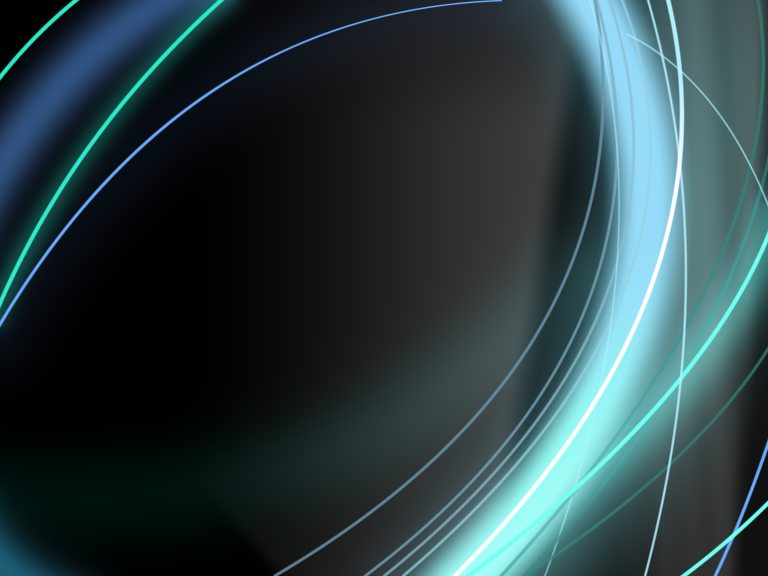
A Shadertoy shader for this background:

```glsl
const vec3 MINT = vec3(0.16, 0.92, 0.77);
const vec3 AZURE = vec3(0.42, 0.67, 1.0);
const vec3 STEEL = vec3(0.42, 0.58, 0.66);
const vec3 CYAN = vec3(0.45, 1.0, 0.95);
const vec3 ICE = vec3(0.70, 0.94, 1.0);
const vec3 DEEP_TEAL = vec3(0.20, 0.50, 0.47);

float slope(float cell) {
    return fract(sin(cell * 127.1) * 437.58) * 2.0 - 1.0;
}

// One-dimensional gradient noise
float gradientNoise(float x) {
    float cell = floor(x), f = fract(x);
    float blend = f * f * f * (f * (f * 6.0 - 15.0) + 10.0);
    return mix(slope(cell) * f, slope(cell + 1.0) * (f - 1.0), blend);
}

// Distance to a quadratic curve: coarse search, then Newton steps
float curveDistance(vec2 p, vec2 a, vec2 b, vec2 c) {
    vec2 start = a - p, linear = 2.0 * (b - a), bend = a - 2.0 * b + c;
    float t = 0.0, nearest = 1e5;
    for (int i = 0; i <= 8; i++) {
        float s = float(i) / 8.0;
        vec2 r = start + s * (linear + s * bend);
        float d = dot(r, r);
        if (d < nearest) { nearest = d; t = s; }
    }
    for (int i = 0; i < 4; i++) {
        vec2 r = start + t * (linear + t * bend);
        vec2 tangent = linear + 2.0 * t * bend;
        float speed = dot(tangent, tangent);
        float curvature = speed + 2.0 * dot(r, bend);
        t = clamp(t - dot(r, tangent) / max(curvature, 0.25 * speed + 1e-6), 0.0, 1.0);
    }
    return length(start + t * (linear + t * bend));
}

float stroke(float d, float halfWidth, float aa) {
    return 1.0 - smoothstep(max(halfWidth - aa, 0.0), halfWidth + aa, d);
}

float line(vec2 p, vec2 a, vec2 b, vec2 c, float halfWidth, float aa) {
    return stroke(curveDistance(p, a, b, c), halfWidth, aa);
}

float halo(float d, float width) {
    return exp(-d * d / (width * width));
}

float glow(vec2 p, vec2 a, vec2 b, vec2 c, float width) {
    return halo(curveDistance(p, a, b, c), width);
}

vec3 screenBlend(vec3 base, vec3 light) {
    return 1.0 - (1.0 - base) * (1.0 - clamp(light, 0.0, 1.0));
}

// Grey backdrop with a slanted beam edge and a dark lower wedge
vec3 backdrop(vec2 p) {
    float grey = 0.24 * smoothstep(0.3, 1.02, p.x + 0.25 * max(0.3 - p.y, 0.0));
    grey *= 1.0 - 0.5 * smoothstep(0.75, 1.05, p.y);
    float wedge = smoothstep(-0.015, 0.03, p.x - 0.48 + 0.88 * p.y);
    grey *= mix(1.0, wedge, 1.0 - smoothstep(0.15, 0.4, p.y));
    float beam = p.x - 0.846 - 0.155 * p.y;
    grey *= 1.0 - 0.75 * smoothstep(-0.02, 0.04, beam);
    float right = smoothstep(1.05, 1.2, p.x) * (1.0 - smoothstep(1.28, 1.32, p.x + 0.06 * (0.4 - p.y)));
    grey += right * (0.12 + 0.1 * gradientNoise(p.x * 18.0 + p.y));
    return vec3(max(grey, 0.0));
}

void mainImage(out vec4 fragColor, in vec2 fragCoord) {
    vec2 p = fragCoord / iResolution.xy * vec2(4.0 / 3.0, 1.0);
    float aa = 1.0 / iResolution.y;
    vec3 color = backdrop(p);

    // Soft veils
    float veil = glow(p, vec2(-0.1, 0.14), vec2(0.6, 0.07), vec2(1.0, 0.52), 0.085);
    color += veil * mix(vec3(0.0, 0.07, 0.055), vec3(0.05, 0.11, 0.11), smoothstep(0.2, 0.9, p.x));
    color += vec3(0.19, 0.32, 0.50) * glow(p, vec2(-0.06, 0.60), vec2(0.09, 0.91), vec2(0.36, 1.04), 0.052);
    color += vec3(0.12, 0.36, 0.46) * glow(p, vec2(-0.07, 0.10), vec2(-0.01, 0.0), vec2(0.12, -0.06), 0.055);
    color += vec3(0.13, 0.23, 0.23) * glow(p, vec2(1.2, 1.1), vec2(1.39, 0.5), vec2(0.9, 0.0), 0.12);

    // Broad luminous band
    float band = curveDistance(p, vec2(1.0, 1.045), vec2(1.34, 0.514), vec2(0.76, -0.06));
    vec3 bandColor = mix(vec3(0.60, 1.0, 0.97), vec3(0.60, 0.88, 1.0), smoothstep(0.2, 0.6, p.y));
    color = screenBlend(color, vec3(0.12, 0.30, 0.34) * halo(band, 0.10));
    color = mix(color, bandColor, 0.96 * (1.0 - smoothstep(0.015, 0.085, band)));

    // Upper left arcs
    float mint = curveDistance(p, vec2(-0.01, 0.45), vec2(0.122, 0.766), vec2(0.39, 1.005));
    color = screenBlend(color, MINT * 0.28 * halo(mint, 0.025));
    color = mix(color, MINT, stroke(mint, 0.0036, aa));
    color = mix(color, MINT, line(p, vec2(-0.01, 0.853), vec2(0.06, 0.944), vec2(0.145, 1.01), 0.0036, aa));
    float azure = curveDistance(p, vec2(-0.01, 0.42), vec2(0.316, 0.98), vec2(0.87, 0.999));
    color = screenBlend(color, vec3(0.03, 0.05, 0.08) * halo(azure, 0.075));
    color = mix(color, AZURE, stroke(azure, mix(0.0027, 0.0008, smoothstep(0.2, 0.8, p.x)), aa));

    // Fan of fine arcs along the inner edge
    color = mix(color, STEEL, 0.85 * line(p, vec2(1.033, 1.0), vec2(1.137, 0.389), vec2(0.477, 0.0), 0.0026, aa));
    for (int i = 0; i < 3; i++) {
        float k = float(i) / 2.0;
        vec2 top = vec2(mix(1.036, 1.08, k), 1.0);
        vec2 bend = mix(vec2(1.196, 0.424), vec2(1.275, 0.49), k);
        vec2 foot = vec2(mix(0.634, 0.70, k), 0.0);
        color = mix(color, mix(STEEL, ICE, 0.25 + 0.4 * k), 0.75 * line(p, top, bend, foot, 0.0024, aa));
    }
    color = mix(color, ICE, 0.55 * line(p, vec2(1.024, 1.0), vec2(1.156, 0.5625), vec2(0.946, 0.0), 0.0012, aa));

    // Dim outer arcs
    for (int i = 0; i < 2; i++) {
        float k = float(i);
        vec2 bend = vec2(1.39 - 0.01 * k, 0.566 - 0.07 * k);
        float arc = line(p, vec2(1.316 + 0.045 * k, 1.0), bend, vec2(0.87 + 0.04 * k, 0.0), 0.003, aa);
        color = mix(color, DEEP_TEAL, 0.7 * arc);
    }
    color = mix(color, DEEP_TEAL, 0.75 * line(p, vec2(1.34, 0.405), vec2(1.215, 0.198), vec2(0.91, 0.0), 0.0027, aa));
    color = mix(color, AZURE, line(p, vec2(1.337, 0.24), vec2(1.29, 0.10), vec2(1.237, -0.01), 0.0028, aa));
    color = mix(color, CYAN, line(p, vec2(1.34, 0.133), vec2(1.264, 0.057), vec2(1.18, -0.005), 0.0035, aa));

    // Bright foreground arcs
    float cyan = curveDistance(p, vec2(1.345, 0.62), vec2(1.234, 0.3125), vec2(0.80, -0.01));
    color = screenBlend(color, vec3(0.13, 0.42, 0.41) * halo(cyan, 0.045));
    color = mix(color, CYAN, stroke(cyan, 0.0037, aa));
    color = mix(color, ICE, 0.7 * line(p, vec2(1.09, 0.94), vec2(1.25, 0.86), vec2(1.337, 0.635), 0.0012, aa));
    color = mix(color, ICE, 0.9 * line(p, vec2(1.125, 1.0), vec2(1.259, 0.528), vec2(1.12, 0.0), 0.002, aa));
    float white = line(p, vec2(1.16, 1.0), vec2(1.281, 0.493), vec2(0.79, 0.0), 0.0038, aa);
    color = mix(color, mix(vec3(1.0), ICE, smoothstep(0.65, 0.9, p.y)), white);

    fragColor = vec4(clamp(color, 0.0, 1.0), 1.0);
}
```
